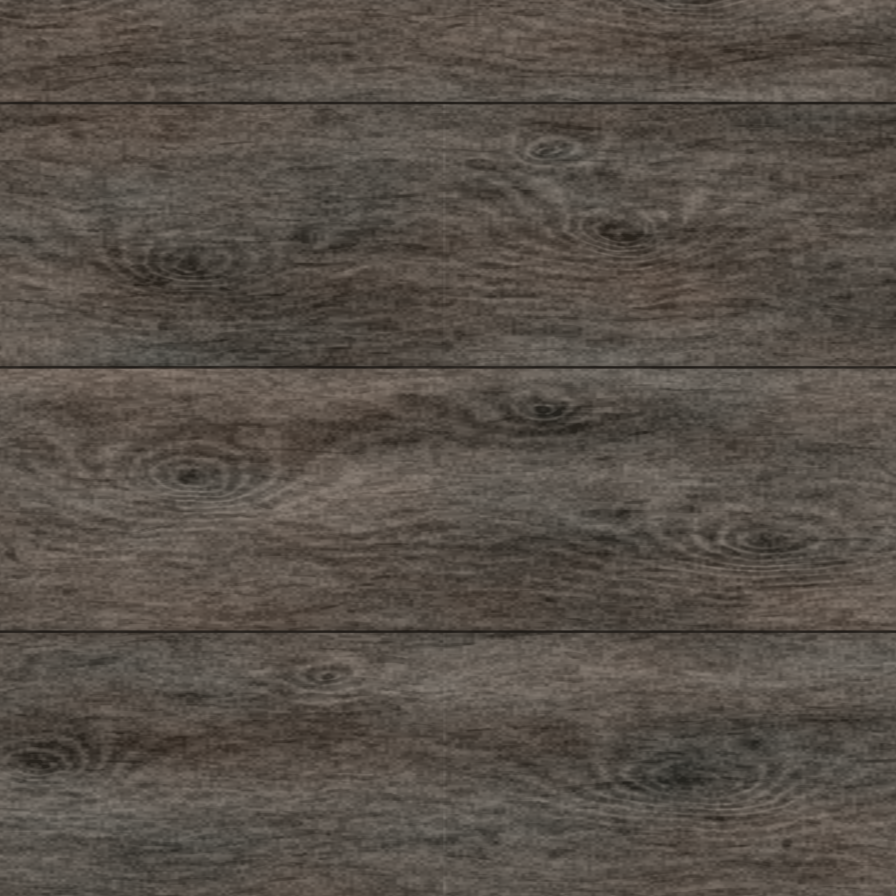
Give the GLSL for this texture, as a three.js fragment shader.

```glsl
// Weathered grey-brown oak planks: four horizontal rows with grain, knots and dark seams.
varying vec2 vUv;

float hash(vec2 p) {
  p = fract(p * vec2(0.1031, 0.1137));
  p += dot(p, p.yx + 33.33);
  return fract((p.x + p.y) * p.x * 7.31);
}

float noise(vec2 p) {
  vec2 i = floor(p), f = fract(p);
  f = f * f * (3.0 - 2.0 * f);
  return mix(mix(hash(i), hash(i + vec2(1.0, 0.0)), f.x),
             mix(hash(i + vec2(0.0, 1.0)), hash(i + vec2(1.0, 1.0)), f.x), f.y);
}

float fbm(vec2 p) {
  float sum = 0.0, amp = 0.533;
  for (int i = 0; i < 4; i++) {
    sum += amp * noise(p);
    p = p * 2.03 + 17.7;
    amp *= 0.5;
  }
  return sum;
}

// Centre of a knot inside its plank: left, right, then a small one near the top
vec2 knotCentre(int i, float row) {
  float c = cos(2.1 * row), s = sin(2.1 * row);
  if (i == 0) return vec2(0.16 - 0.12 * c, 0.142 + 0.03 * s);
  if (i == 1) return vec2(0.78 + 0.1 * s, 0.125 - 0.03 * s);
  return vec2(0.53 - 0.16 * c, 0.243);
}

void main() {
  float plankHeight = 0.295;
  float row = floor(vUv.y / plankHeight);
  vec2 p = vec2(vUv.x, vUv.y - row * plankHeight);
  vec2 seed = vec2(31.7, 57.3) * (row + 1.0);

  // Wavy grain coordinates
  vec2 warp = vec2(fbm(p * vec2(9.0, 24.0) + seed), fbm(p * vec2(7.0, 20.0) + seed + 40.0)) - 0.5;
  vec2 g = p + warp * vec2(0.06, 0.024);

  // Knots bend the growth rings into long loops and stain the wood around them
  float phase = g.y * 42.0, swirl = 0.0, stain = 0.0, core = 0.0;
  for (int i = 0; i < 3; i++) {
    float size = i == 2 ? 0.45 : 1.0;
    float reach = i == 1 ? 0.14 + 0.04 * sin(2.1 * row) : 0.12;
    vec2 d = p + warp * vec2(0.05, 0.02) - knotCentre(i, row);
    vec2 e = d / vec2(reach, 0.05) / size;
    float r = sqrt(dot(e, e) + 0.02);
    phase += 10.0 * size * exp(-r);
    swirl += exp(-0.3 * r * r);
    vec2 blot = (d + vec2(0.03 * sin(row * 4.0 + float(i)), 0.004)) / vec2(0.075, 0.03) / size;
    stain += exp(-dot(blot, blot));
    vec2 heart = d / vec2(0.02, 0.014) / size;
    core += exp(-dot(heart, heart));
  }

  // Tiny pin knots
  float pins = 0.0;
  for (int i = 0; i < 2; i++) {
    vec2 id = seed + float(i) * 9.1;
    vec2 centre = vec2(hash(id), plankHeight * (0.12 + 0.76 * hash(id + 3.7)));
    float radius = 0.004 + 0.004 * hash(id + 8.3);
    pins += 1.0 - smoothstep(0.4 * radius, 1.5 * radius, length((g - centre) * vec2(0.85, 1.0)));
  }

  // Broad streaks, growth rings, fine fibres and short pores
  float streaks = fbm(g * vec2(2.6, 15.0) + seed) - 0.5;
  float rings = pow(0.5 + 0.5 * sin(6.2832 * phase), 1.8) - 0.38;
  float threads = noise(g * vec2(12.0, 160.0) + seed + 20.0) - 0.5;
  float fibres = noise(g * vec2(65.0, 260.0) + seed) - 0.5;
  float speckle = noise(p * vec2(230.0, 330.0) + seed) - 0.5;
  float pores = smoothstep(0.66, 0.88, noise(g * vec2(32.0, 200.0) + seed + 90.0));
  float tone = 0.56 + 1.2 * streaks + 0.24 * threads + 0.4 * fibres + 0.46 * speckle - 0.22 * pores;
  tone += rings * (0.06 + 0.42 * min(swirl, 1.0) * smoothstep(0.12, 0.7, fbm(p * vec2(12.0, 22.0) + seed)));
  tone -= 0.34 * min(stain, 1.0) * (0.5 + noise(p * vec2(25.0, 70.0) + seed));
  tone -= 0.45 * min(core, 1.0) * (0.2 + 1.4 * noise(p * vec2(110.0, 150.0) + seed));
  tone -= 0.5 * min(pins, 1.0);
  tone += 0.05 * (hash(seed) - 0.5);

  // Warm brown drifting to cool grey, cooler where stained
  vec3 color = mix(vec3(0.228, 0.204, 0.178), vec3(0.462, 0.430, 0.398), clamp(tone, -0.3, 1.25));
  float warmth = fbm(p * vec2(4.0, 11.0) + seed + 70.0) - 0.48 - 0.2 * min(stain, 1.0);
  color += vec3(0.055, 0.0, -0.02) * warmth;

  // Faint pale butt joint on alternate rows
  float joint = 1.0 - smoothstep(0.0006, 0.002, abs(vUv.x - 0.496));
  color += 0.045 * joint * step(mod(row, 2.0), 0.5) * noise(vec2(3.0, vUv.y * 90.0));

  // Thin dark seams between planks with a soft shadow
  float nearest = floor(vUv.y / plankHeight + 0.5);
  float gap = abs(vUv.y - nearest * plankHeight);
  float inside = step(0.5, nearest);
  color *= 1.0 - 0.15 * inside * exp(-gap * 300.0);
  float wear = 0.72 + 0.25 * noise(vec2(vUv.x * 60.0, nearest * 5.0));
  color = mix(color, vec3(0.12, 0.105, 0.09), wear * inside * (1.0 - smoothstep(0.0005, 0.0023, gap)));

  gl_FragColor = vec4(color, 1.0);
}
```
